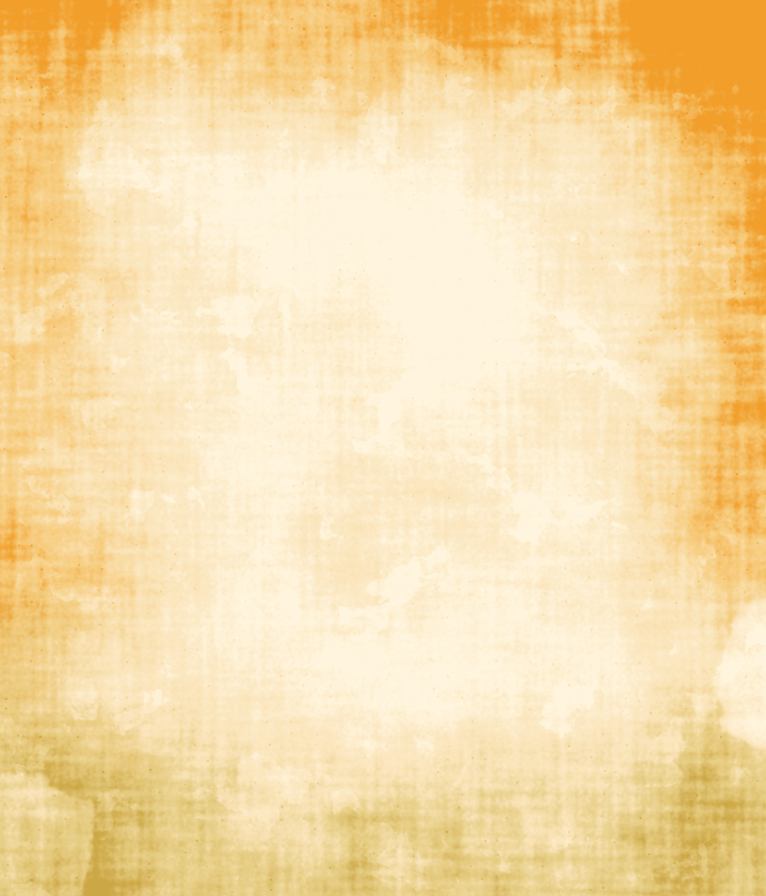
Give the GLSL for this texture, as a Shadertoy shader.

```glsl
// Aged parchment: cream centre, orange and olive stained borders, cloth weave and grain.
#define MOTTLE 0.50      // strength of the cloudy stains
#define WEAVE 0.22       // strength of the thread streaks
#define FLAKE 0.13       // lightness of the worn flakes
#define GRAIN 0.11       // strength of the paper grain
#define RAGGED 0.055     // how far stain borders wander
#define CREAM vec3(1.00, 0.962, 0.875)
#define SAND vec3(0.982, 0.898, 0.735)
#define HONEY vec3(0.966, 0.795, 0.485)
#define ORANGE vec3(0.945, 0.620, 0.165)
#define OLIVE vec3(0.800, 0.655, 0.270)

vec2 hash2(vec2 cell) {
    vec3 q = fract(cell.xyx * vec3(0.1031, 0.1030, 0.0973));
    q += dot(q, q.yzx + 33.33);
    return fract((q.xx + q.yz) * q.zy);
}

float gradientNoise(vec2 p) {
    vec2 i = floor(p), f = fract(p);
    vec2 u = f * f * f * (f * (f * 6.0 - 15.0) + 10.0);
    vec2 o = vec2(1.0, 0.0);
    float a = dot(hash2(i) * 2.0 - 1.0, f);
    float b = dot(hash2(i + o) * 2.0 - 1.0, f - o);
    float c = dot(hash2(i + o.yx) * 2.0 - 1.0, f - o.yx);
    float d = dot(hash2(i + 1.0) * 2.0 - 1.0, f - 1.0);
    return mix(mix(a, b, u.x), mix(c, d, u.x), u.y);
}

float fbm(vec2 p) {
    float sum = 0.0, amp = 0.6;
    for (int k = 0; k < 6; k++) {
        sum += amp * gradientNoise(p);
        p = mat2(1.6, 1.2, -1.2, 1.6) * p + 17.3;
        amp *= 0.58;
    }
    return sum;
}

// Soft elliptical spot
float glow(vec2 uv, vec2 centre, vec2 radius) {
    vec2 d = (uv - centre) / radius;
    return exp(-dot(d, d));
}

// Broad layout of the stains, 0 = clean, 1 = deepest
float stainLayout(vec2 uv) {
    float s = 0.20;
    // Borders
    s += 0.50 * smoothstep(0.76, 1.02, uv.y);
    s += 0.50 * smoothstep(0.74, 1.00, uv.x) * smoothstep(0.15, 0.45, uv.y);
    s += 0.34 * smoothstep(0.30, 0.00, uv.x);
    s += 0.44 * smoothstep(0.27, 0.00, uv.y);
    // Dark spots
    s += 0.20 * glow(uv, vec2(0.72, 1.00), vec2(0.32, 0.09));
    s += 0.22 * glow(uv, vec2(1.00, 0.72), vec2(0.10, 0.26));
    s += 0.24 * glow(uv, vec2(0.00, 0.36), vec2(0.13, 0.10));
    s += 0.10 * glow(uv, vec2(0.00, 0.68), vec2(0.16, 0.08));
    s += 0.34 * glow(uv, vec2(0.91, 0.12), vec2(0.09, 0.11));
    s += 0.22 * glow(uv, vec2(0.16, 0.10), vec2(0.10, 0.07));
    s += 0.10 * glow(uv, vec2(0.45, 0.39), vec2(0.12, 0.08));
    // Bright spots
    s -= 0.17 * glow(uv, vec2(0.44, 0.75), vec2(0.16, 0.10));
    s -= 0.17 * glow(uv, vec2(0.59, 0.64), vec2(0.13, 0.10));
    s -= 0.15 * glow(uv, vec2(0.60, 0.25), vec2(0.24, 0.09));
    s -= 0.12 * glow(uv, vec2(0.34, 0.43), vec2(0.10, 0.14));
    s -= 0.12 * glow(uv, vec2(0.20, 0.84), vec2(0.12, 0.08));
    return s;
}

// Sparse dark flecks, one at most per cell
float flecks(vec2 p) {
    vec2 cell = floor(p);
    vec2 h = hash2(cell + 71.0);
    float d = length(fract(p) - 0.3 - 0.4 * h);
    return step(0.90, hash2(cell + 9.0).x) * smoothstep(0.15, 0.04, d);
}

vec3 stainColour(float s, float olive) {
    vec3 deep = mix(ORANGE, OLIVE, olive);
    vec3 middle = mix(HONEY, vec3(0.90, 0.80, 0.51), olive);
    vec3 c = mix(CREAM, SAND, smoothstep(0.0, 0.36, s));
    c = mix(c, middle, smoothstep(0.30, 0.70, s));
    return mix(c, deep, smoothstep(0.62, 1.02, s));
}

void mainImage(out vec4 fragColor, in vec2 fragCoord) {
    vec2 uv = fragCoord / iResolution.xy;
    vec2 p = fragCoord / iResolution.y;

    // Ragged layout
    vec2 wander = vec2(fbm(p * 9.0), fbm(p * 9.0 + 40.0));
    vec2 torn = uv + RAGGED * wander;
    float s = stainLayout(torn);

    // Pale patches with crisp borders in the lower corners
    float leftPatch = length((torn - vec2(0.02, 0.05)) / vec2(0.10, 0.09));
    float rightPatch = length((torn - vec2(1.02, 0.24)) / vec2(0.09, 0.09));
    s -= 0.28 * smoothstep(1.06, 0.96, leftPatch);
    s -= 0.26 * smoothstep(1.08, 0.94, rightPatch);

    // Clouds, threads and worn flakes
    float rough = 0.35 + 0.75 * clamp(s, 0.0, 1.0);
    float cloud = fbm(p * 7.0 + 5.0) + 0.7 * fbm(p * 24.0 + 90.0);
    float threads = gradientNoise(p * vec2(9.0, 110.0)) + gradientNoise(p * vec2(120.0, 8.0) + 30.0);
    s += rough * (MOTTLE * cloud + WEAVE * threads);
    float flake = fbm(p * 13.0 + 0.5 * wander + 61.0);
    s -= FLAKE * smoothstep(0.16, 0.22, flake);

    // Fine grain and flecks
    s += GRAIN * (gradientNoise(p * 230.0) + 0.6 * gradientNoise(p * 120.0 + 8.0));
    s += 0.20 * flecks(p * 75.0);

    float olive = smoothstep(0.38, 0.12, uv.y + 0.10 * wander.x);
    fragColor = vec4(stainColour(s, olive), 1.0);
}
```
